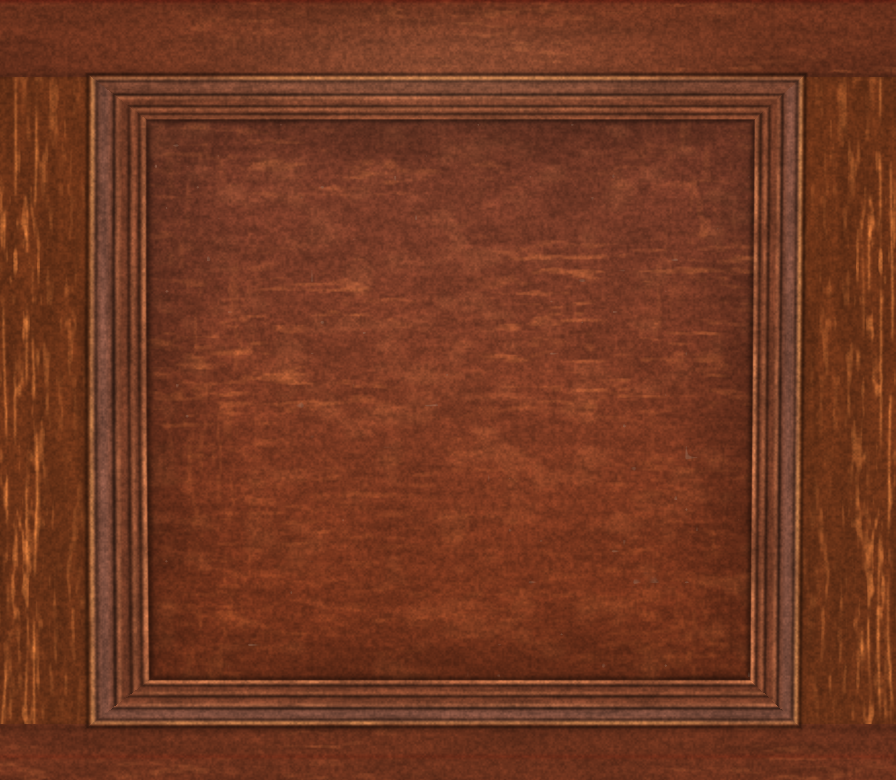
Give the GLSL for this texture, as a Shadertoy shader.

```glsl
// A worn, varnished wooden panel inside a mitred moulding, set in a plain frame.
// Four edge distances give one moulding depth, which drives ridges and grooves;
// stretched value noise supplies the grain, the worn streaks and the patina.

float hash(vec2 p) {
    vec3 q = fract(vec3(p.xyx) * 0.1031);
    q += dot(q, q.yzx + 33.33);
    return fract((q.x + q.y) * q.z);
}

float noise(vec2 p) {
    vec2 i = floor(p), f = fract(p);
    f = f * f * (3.0 - 2.0 * f);
    return mix(mix(hash(i), hash(i + vec2(1, 0)), f.x),
               mix(hash(i + vec2(0, 1)), hash(i + vec2(1, 1)), f.x), f.y);
}

float fbm(vec2 p) {
    float sum = 0.0, amp = 0.5;
    for (int i = 0; i < 4; i++) {
        sum += amp * noise(p);
        p = p * 2.03 + 17.1;
        amp *= 0.5;
    }
    return sum;
}

// Soft bump of half-width w around c.
float bump(float x, float c, float w) {
    float d = (x - c) / w;
    return exp(-d * d);
}

// Short hairline streaks along p.x, loosely gathered in patches.
float streaks(vec2 p, float fineness, float seed) {
    p.y += 0.006 * noise(p * vec2(9.0, 5.0) + seed);
    float thin = noise(p * vec2(24.0, fineness) + seed);
    float fine = noise(p * vec2(70.0, fineness * 1.5) + seed * 2.0);
    float patches = smoothstep(0.1, 0.75, noise(p * vec2(7.0, 18.0) + seed * 3.0));
    return smoothstep(0.5, 0.92, thin * 0.6 + fine * 0.4) * patches;
}

// Flat boards of the outer frame: rails run across, stiles run up.
vec3 frameBoards(vec2 p, float mid) {
    float side = abs(p.x - mid);
    bool rail = p.y > 0.901 || p.y < 0.072;
    vec2 g = rail ? p : vec2(p.y, side);
    vec3 col = rail ? vec3(0.41, 0.19, 0.11) : vec3(0.41, 0.195, 0.09);
    col *= 0.82 + 0.36 * fbm(g * vec2(9.0, 75.0));
    float wear = streaks(g, 170.0, 4.0) * (rail ? 0.35 : 0.5 + 0.6 * bump(side, 0.55, 0.035));
    // Long scratches wander up the outer part of each stile.
    for (float i = 0.0; i < 4.0; i++) {
        float bend = 0.012 * noise(vec2(p.y * 5.0, i * 7.0));
        float gaps = smoothstep(0.45, 0.8, noise(vec2(p.y * 17.0, i * 5.0 + step(mid, p.x))));
        wear += (rail ? 0.0 : 0.8) * gaps * bump(side + bend, 0.575 - 0.013 * i, 0.002);
    }
    col += vec3(0.28, 0.18, 0.09) * wear;
    col += vec3(0.09, 0.075, 0.06) * bump(p.y, 0.935, 0.05) * bump(p.x, mid, 0.3);
    col *= 1.0 - 0.16 * bump(p.y, 0.903, 0.004) - 0.12 * bump(p.y, 0.066, 0.006);
    col = mix(col, vec3(0.36, 0.10, 0.06), 0.7 * bump(p.y, 1.0, 0.004));
    return mix(col, vec3(0.42, 0.15, 0.08), 0.5 * bump(p.y, 0.03, 0.003));
}

// Sunken centre panel; edge is the distance in from its border.
vec3 centrePanel(vec2 p, float mid, float edge) {
    vec3 col = mix(vec3(0.44, 0.19, 0.10), vec3(0.44, 0.215, 0.145), smoothstep(0.2, 0.8, p.y));
    vec2 c = p - vec2(mid, 0.53);
    col += vec3(0.05, 0.03, 0.02) * exp(-dot(c, c) * 10.0);
    col *= 0.92 + 0.16 * fbm(p * vec2(12.0, 16.0));
    col *= 0.87 + 0.26 * fbm(p * vec2(28.0, 120.0));
    float wear = streaks(p, 150.0, 9.0) * (0.3 + 0.6 * bump(p.y, 0.64, 0.2));
    wear += 0.5 * streaks(p, 120.0, 23.0) * bump(p.y, 0.2, 0.06);
    wear += 0.5 * streaks(p.yx, 130.0, 31.0) * bump(abs(p.x - mid), 0.31, 0.07);
    col += vec3(0.19, 0.115, 0.05) * wear;
    float cloud = smoothstep(0.45, 0.75, fbm(p * vec2(24.0, 36.0) + 41.0));
    col += vec3(0.055, 0.04, 0.022) * cloud;
    col *= mix(0.83, 1.0, smoothstep(0.0, 0.11, edge));
    // Sparse pale chips.
    col = mix(col, vec3(0.55, 0.40, 0.32), 0.5 * smoothstep(0.955, 0.99, noise(p * 75.0)));
    return col * (1.0 - 0.4 * bump(edge, 0.002, 0.005));
}

// Moulding profile at depth t (0 outside, 1 inside); g runs along the strip.
vec3 moulding(float t, vec2 g, float upright, float bottom) {
    float open = max(upright, bottom);
    vec3 col = mix(vec3(0.47, 0.27, 0.19), vec3(0.45, 0.235, 0.15), smoothstep(0.2, 0.6, t));
    col += vec3(0.02, 0.035, 0.05) * bump(t, 0.24, 0.13) * open;
    col *= 0.78 + 0.44 * fbm(g * vec2(18.0, 150.0));
    float shift = 0.06 * bottom;
    float grooves = 0.35 * bump(t, 0.1, 0.04) + 0.48 * bump(t, 0.42 - shift, 0.04)
                  + 0.42 * bump(t, 0.70 - shift, 0.04) + 0.4 * bump(t, 0.89, 0.04);
    float worn = 0.3 + 1.1 * noise(g * vec2(30.0, 3.0));
    float ridges = 0.55 * bump(t, 0.5 - shift, 0.045) + 0.5 * bump(t, 0.78 - shift, 0.045)
                 + (0.3 + 0.9 * open) * bump(t, 0.98, 0.05);
    return col * (1.0 - grooves) + vec3(0.23, 0.16, 0.10) * ridges * worn;
}

void mainImage(out vec4 fragColor, in vec2 fragCoord) {
    vec2 p = fragCoord / iResolution.y;
    float mid = 0.5 * iResolution.x / iResolution.y;

    // Slightly leaning edge distances, scaled so the moulding spans 0 to 1.
    float left = (p.x - 0.118 + 0.002 * bump(p.y, 0.5, 0.35)) / (0.073 - 0.005 * p.y);
    float right = (1.021 + 0.008 * p.y - p.x) / 0.059;
    float top = (0.901 - p.y) / 0.053, base = (p.y - 0.072) / 0.055;
    float acrossT = min(left, right), alongT = min(top, base);
    float t = min(acrossT, alongT);
    float upright = step(acrossT, alongT), bottom = step(base, top) * (1.0 - upright);
    vec2 g = mix(p, p.yx, upright);
    float aa = 1.0 / (iResolution.y * 0.058);
    vec3 col = mix(frameBoards(p, mid), moulding(t, g, upright, bottom), smoothstep(-aa, aa, t));
    col = mix(col, centrePanel(p, mid, (t - 1.0) * 0.06), smoothstep(-aa, aa, t - 1.02));

    // Bare wood on the outer lip; on top it fades towards the corners.
    float worn = 0.45 + 0.7 * noise(g * vec2(26.0, 2.0));
    worn *= mix(0.3 + 1.1 * bump(p.x, mid, 0.3), 1.0, max(upright, bottom));
    col *= 1.0 - 0.4 * bump(t, -0.07, 0.045);
    col = mix(col, vec3(0.72, 0.46, 0.27), min(worn, 1.0) * bump(t, 0.02, 0.045));
    // Sheen under the upper rail, then varnish speckle.
    col += vec3(0.06, 0.05, 0.04) * bump(p.x, mid, 0.25) * bump(p.y, 0.885, 0.035);
    col *= 0.81 + 0.20 * noise(p * 190.0) + 0.18 * noise(p * 400.0 + 9.0);
    fragColor = vec4(clamp(col, 0.0, 1.0), 1.0);
}
```
